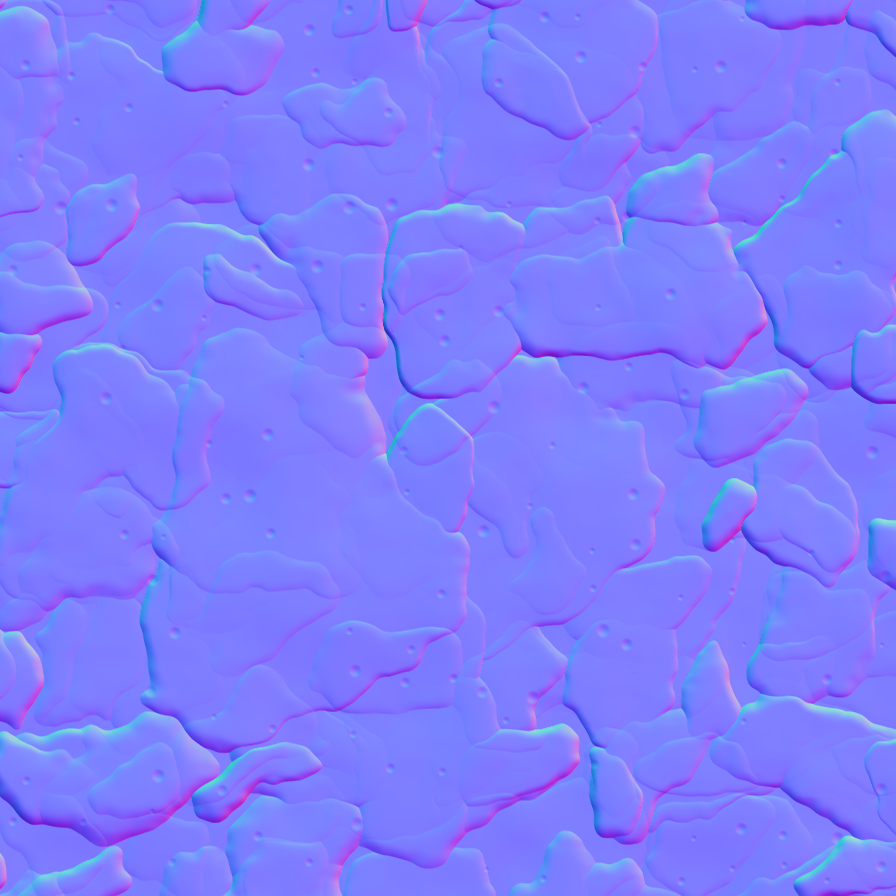
Write a WebGL 1 fragment shader that draws this texture map.

```glsl
precision highp float;
uniform vec2 u_resolution;

vec4 hash4(vec2 p) {
  vec4 q = fract(p.xyxy * vec4(0.1031, 0.1030, 0.0973, 0.1099));
  q += dot(q, q.wzxy + 33.33);
  return fract((q.xxyz + q.yzzw) * q.zywx);
}

float noise(vec2 p) {
  vec2 i = floor(p), f = fract(p);
  f = f * f * f * (f * (f * 6.0 - 15.0) + 10.0);
  float low = mix(hash4(i).x, hash4(i + vec2(1.0, 0.0)).x, f.x);
  float high = mix(hash4(i + vec2(0.0, 1.0)).x, hash4(i + 1.0).x, f.x);
  return mix(low, high, f.y);
}

vec2 noise2(vec2 p) {
  return vec2(noise(p), noise(p + 47.3)) - 0.5;
}

// Overlapping stones with steep rims and slightly domed tops, one per grid cell
float slabs(vec2 p, float count, float size, float seed) {
  vec2 g = p * count, cell = floor(g);
  float top = 0.0;
  for (int j = -1; j <= 1; j++) {
    for (int i = -1; i <= 1; i++) {
      vec2 id = cell + vec2(float(i), float(j));
      vec4 r = hash4(id + seed);
      vec4 s = hash4(id + seed + 71.0);
      vec2 q = g - id - 0.15 - 0.7 * r.xy;

      // Long axes lean towards the upper right
      float angle = 2.2 * (r.z - 0.5) - 0.7, c = cos(angle), k = sin(angle);
      vec2 a = abs(mat2(c, k, -k, c) * q) * vec2(0.82 + 0.1 * s.x, 1.05 + 0.4 * s.x);
      float radius = size * (0.55 + 0.6 * r.w);
      float norm = pow(a.x * a.x * a.x + a.y * a.y * a.y + 1e-6, 0.3333);
      float inside = (radius - norm) / count;
      float rim = 1.0 - clamp(inside / (0.013 + 0.016 * s.y), 0.0, 1.0);
      float dome = 1.0 - clamp(inside / 0.06, 0.0, 1.0);
      float level = 0.0015 + 0.0090 * s.z * sqrt(s.z);
      float tilt = 1.0 + 0.4 * dot(s.wx - 0.5, q) / size;
      top = max(top, level * tilt * (1.0 - 0.8 * rim * rim * rim - 0.2 * dome * dome));
    }
  }
  return top;
}

// Small round dents, scattered sparsely
float pits(vec2 p) {
  vec2 g = p * 19.0, id = floor(g);
  vec4 r = hash4(id + 211.0);
  float radius = 0.06 + 0.10 * r.z;
  float d = length(fract(g) - 0.2 - 0.6 * r.xy) / radius;
  return step(0.6, r.w) * radius * 0.008 * (1.0 - smoothstep(0.1, 1.0, d));
}

float height(vec2 p) {
  // Rough outlines come from warping at three scales
  vec2 w = p + 0.065 * noise2(p * 8.0) + 0.032 * noise2(p * 20.0 + 9.0);
  w += 0.008 * noise2(p * 55.0 + 5.0);
  float stones = max(slabs(w, 5.0, 0.66, 13.0), slabs(w + 0.37, 9.0, 0.60, 59.0));
  float terraces = slabs(w * 0.9 + 0.21, 9.0, 0.62, 101.0);
  float swell = 0.0045 * noise(p * 9.0) + 0.0010 * noise(p * 24.0 + 3.0);
  return stones + 0.2 * terraces + swell - pits(p);
}

void main() {
  vec2 p = gl_FragCoord.xy / min(u_resolution.x, u_resolution.y) + 3.0;
  vec2 e = vec2(0.0009, 0.0);

  // Slope by central differences, then packed as a tangent space normal
  vec2 slope = vec2(height(p + e) - height(p - e),
                    height(p + e.yx) - height(p - e.yx)) / (2.0 * e.x);
  vec3 normal = normalize(vec3(-slope * vec2(0.85, 1.05), 1.0));
  gl_FragColor = vec4(0.5 + 0.5 * normal - vec3(0.005, 0.006, 0.0), 1.0);
}
```
